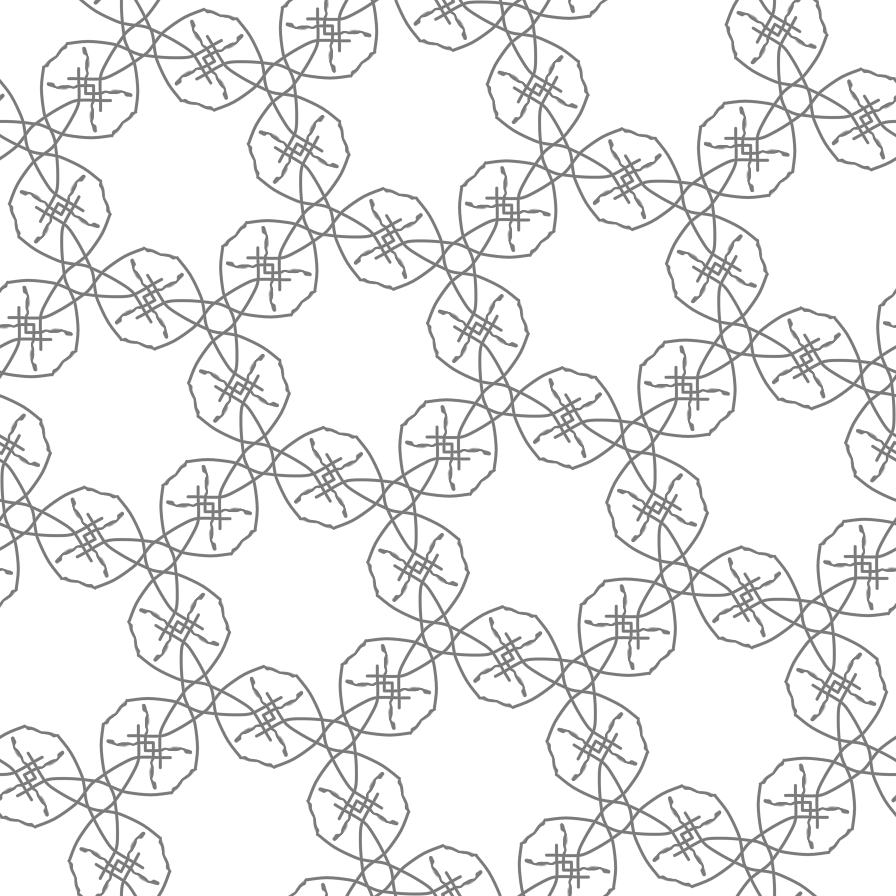
A WebGL 2 fragment shader for this pattern:

```glsl
#version 300 es
precision highp float;
// Honeycomb lattice of interlaced line rosettes, one rosette on every hexagon edge.

#define INK vec3(0.48)
#define PAPER vec3(1.0)
#define LATTICE_SCALE vec2(2.598076, 2.5) // diagonal axes, cells of unit size
#define HALF_WIDTH 0.0060
#define WOBBLE 0.012
#define WOBBLE_FREQ 42.0
#define CURVE_STEPS 4

uniform vec2 u_resolution;
out vec4 fragColor;

// Strand control points: x along the hexagon edge, y away from it.
const vec2 STRANDS[18] = vec2[18](
    // outline, running out through the junction
    vec2(0.068, 0.191), vec2(0.135, 0.139), vec2(0.196, 0.067),
    vec2(0.219, 0.024), vec2(0.246, -0.041), vec2(0.293, -0.100),
    // strand arriving from the neighbouring rosette
    vec2(0.275, -0.058), vec2(0.200, -0.046), vec2(0.136, -0.031),
    vec2(0.078, -0.011), vec2(0.042, 0.018), vec2(0.0, 0.061), vec2(-0.029, 0.089),
    // inner spoke, ending in the small central square
    vec2(0.099, 0.130), vec2(0.084, 0.093), vec2(0.052, 0.063),
    vec2(0.016, 0.037), vec2(-0.023, 0.0));

vec2 hashGradient(vec2 cell) {
    vec2 k = vec2(dot(cell, vec2(127.1, 311.7)), dot(cell, vec2(269.5, 183.3)));
    return 2.0 * fract(sin(k) * 43758.5) - 1.0;
}

float gradientNoise(vec2 p) {
    vec2 i = floor(p), f = p - i;
    vec2 u = f * f * (3.0 - 2.0 * f);
    vec2 e = vec2(1.0, 0.0);
    float low = mix(dot(hashGradient(i), f), dot(hashGradient(i + e), f - e), u.x);
    float high = mix(dot(hashGradient(i + e.yx), f - e.yx),
                     dot(hashGradient(i + 1.0), f - 1.0), u.x);
    return mix(low, high, u.y);
}

float segmentDistance(vec2 p, vec2 a, vec2 b) {
    vec2 ab = b - a;
    return length(p - a - ab * clamp(dot(p - a, ab) / dot(ab, ab), 0.0, 1.0));
}

vec2 catmullRom(vec2 a, vec2 b, vec2 c, vec2 d, float t) {
    return b + 0.5 * t * (c - a + t * (2.0 * a - 5.0 * b + 4.0 * c - d
        + t * (3.0 * (b - c) + d - a)));
}

// Distance to a smooth strand and its mirror images in both rosette axes.
float strandDistance(vec2 p, int first, int last) {
    float dist = 1.0;
    for (int i = first; i < last; i++) {
        vec2 a = STRANDS[max(i - 1, first)], b = STRANDS[i];
        vec2 c = STRANDS[i + 1], d = STRANDS[min(i + 2, last)];
        vec2 start = b;
        for (int s = 1; s <= CURVE_STEPS; s++) {
            vec2 end = catmullRom(a, b, c, d, float(s) / float(CURVE_STEPS));
            dist = min(dist, segmentDistance(p, start, end));
            dist = min(dist, segmentDistance(vec2(p.x, -p.y), start, end));
            dist = min(dist, segmentDistance(vec2(-p.x, p.y), start, end));
            start = end;
        }
    }
    return dist;
}

// Fold the plane into one quadrant of a rosette centred on a hexagon edge.
vec2 foldToRosette(vec2 h) {
    vec2 period = vec2(sqrt(3.0), 1.0);
    vec2 r = h - vec2(0.0, 0.5);
    vec2 cellA = mod(r + 0.5 * period, period) - 0.5 * period;
    vec2 cellB = mod(r, period) - 0.5 * period;
    r = abs(dot(cellA, cellA) < dot(cellB, cellB) ? cellA : cellB);
    vec2 mirror = vec2(-0.8660254, 0.5);
    r -= 2.0 * min(dot(r, mirror), 0.0) * mirror;
    return vec2(abs(r.x), 0.5 - r.y);
}

float rosetteDistance(vec2 q) {
    if (q.y > 0.24) return 1.0; // empty middle of the hexagon
    float smoothLines = min(strandDistance(q, 0, 5), strandDistance(q, 6, 12));

    // Hand-drawn wobble on the spokes and the clipped corners
    vec2 n = q * WOBBLE_FREQ;
    vec2 shift = vec2(gradientNoise(n), gradientNoise(n + 17.3));
    vec2 w = q + WOBBLE * shift * smoothstep(0.03, 0.08, length(q));
    float roughLines = min(strandDistance(w, 13, 17),
                           segmentDistance(w, vec2(0.068, 0.191), vec2(-0.01, 0.186)));
    return min(smoothLines, roughLines);
}

void main() {
    vec2 p = gl_FragCoord.xy / u_resolution - 0.5;
    vec2 h = vec2(p.x + p.y, p.y - p.x) * LATTICE_SCALE;
    float dist = rosetteDistance(foldToRosette(h));
    float edge = 0.7 * 3.6 / min(u_resolution.x, u_resolution.y);
    float ink = 1.0 - smoothstep(HALF_WIDTH - edge, HALF_WIDTH + edge, dist);
    fragColor = vec4(mix(PAPER, INK, ink), 1.0);
}
```
